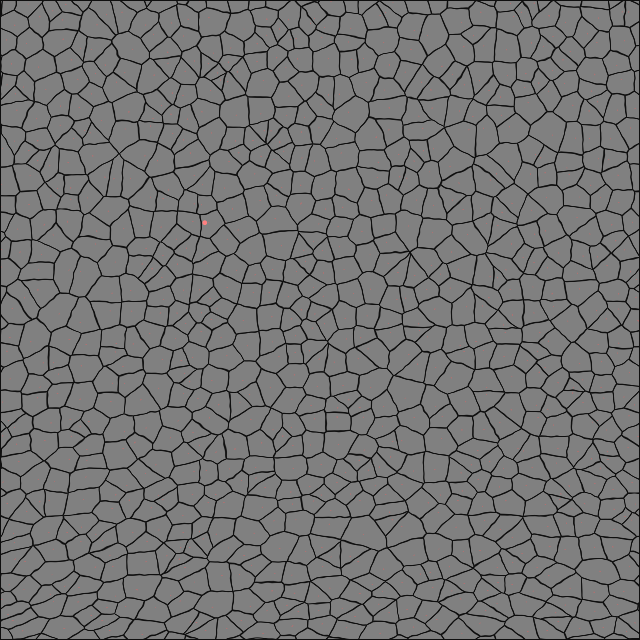
This pattern is drawn by a three.js fragment shader. Its source:

```glsl
varying vec2 vUv;

vec3 hash(vec2 p) {
  vec3 q = fract(p.xyx * vec3(0.1031, 0.1030, 0.0973));
  q += dot(q, q.yxz + 33.33);
  return fract((q.xxy + q.yzz) * q.zyx);
}

// Smooth vector noise, centred on zero
vec2 noise(vec2 p) {
  vec2 i = floor(p);
  vec2 f = fract(p);
  f = f * f * (3.0 - 2.0 * f);
  vec2 low = mix(hash(i).xy, hash(i + vec2(1.0, 0.0)).xy, f.x);
  vec2 high = mix(hash(i + vec2(0.0, 1.0)).xy, hash(i + 1.0).xy, f.x);
  return mix(low, high, f.y) - 0.5;
}

// Some tiles lose their seed, some get a second one
vec2 seed(vec2 tile, float k) {
  vec3 h = hash(tile + 17.0);
  bool present = k < 0.5 ? h.z > 0.06 : h.z > 0.87;
  return present ? tile + 0.08 + 0.84 * fract(h.xy + 0.5 * k) : tile + 60.0;
}

void main() {
  // Wobble the walls, coarse bends plus fine jitter
  vec2 uv = vUv + 0.006 * noise(vUv * 30.0) + 0.0022 * noise(vUv * 115.0 + 40.0);

  // Grain space: flatter grains towards the bottom
  float squash = exp(-3.0 * uv.y);
  vec2 p = vec2((uv.x - 0.7) * (29.0 - 7.0 * squash), 27.5 * uv.y - 2.2 * squash);
  mat2 jacobian = mat2(29.0 - 7.0 * squash, 0.0,
                       (uv.x - 0.7) * 21.0 * squash, 27.5 + 6.6 * squash);

  // Nearest seed
  vec2 home = floor(p);
  vec2 homeTile = home;
  vec2 nearest = vec2(50.0);
  for (int y = -2; y <= 2; y++) {
    for (int x = -2; x <= 2; x++) {
      for (int k = 0; k < 2; k++) {
        vec2 tile = home + vec2(float(x), float(y));
        vec2 r = seed(tile, float(k)) - p;
        if (dot(r, r) < dot(nearest, nearest)) {
          nearest = r;
          homeTile = tile;
        }
      }
    }
  }

  // Distance to the closest wall, in canvas units
  float wall = 1.0;
  for (int y = -2; y <= 2; y++) {
    for (int x = -2; x <= 2; x++) {
      for (int k = 0; k < 2; k++) {
        vec2 r = seed(homeTile + vec2(float(x), float(y)), float(k)) - p;
        vec2 between = r - nearest;
        if (dot(between, between) > 0.0001) {
          vec2 n = normalize(between);
          wall = min(wall, dot(0.5 * (nearest + r), n) / length(n * jacobian));
        }
      }
    }
  }

  // Frame along the canvas edge
  vec2 edge = min(vUv, 1.0 - vUv);
  wall = min(wall, min(edge.x, edge.y) - 0.0006);

  // Grey grains, faint red seeds, one pink marker, dark walls
  vec3 color = vec3(0.5);
  float dot1 = 1.0 - smoothstep(0.0004, 0.0016, length(nearest) / 28.0);
  color = mix(color, vec3(0.85, 0.4, 0.4), 0.5 * dot1);
  float marker = 1.0 - smoothstep(0.0028, 0.0045, length(vUv - vec2(0.32, 0.652)));
  color = mix(color, vec3(1.0, 0.5, 0.5), marker);
  color = mix(vec3(0.06), color, smoothstep(0.0003, 0.0018, wall));
  gl_FragColor = vec4(color, 1.0);
}
```
